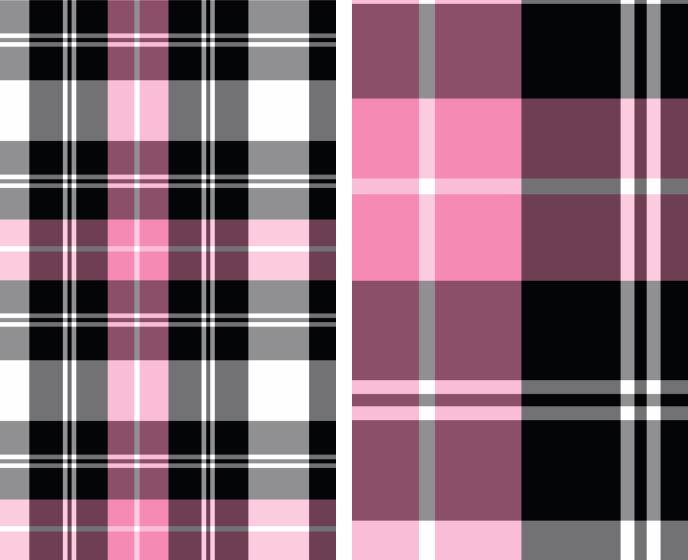
Left, the full canvas; right, a detail of the centre.
Reproduce this pattern procedurally as a Shadertoy shader.

```glsl
// Woven tartan of white, black and pink bands with fine white pinstripes.
#define REPEATS vec2(1.201, 2.0)      // setts across and down the canvas
#define PHASE vec2(0.1123, -0.2865)   // sett offset at the top left corner
#define WARP_SHARE 0.56               // how strongly the columns show over the rows
#define BAND 0.217                    // width of a white or pink band
#define STRIPE 0.0165                 // width of one pinstripe
#define PAIR_GAP 0.0311               // spacing between paired pinstripes
#define SOFTNESS 1.2                  // edge blur in pixels
#define BLACK vec3(0.015, 0.02, 0.025)
#define WHITE vec3(1.0, 0.995, 1.0)
#define PINK vec3(0.96, 0.54, 0.71)

// Smooth coverage of a stripe that wraps around the unit sett
float stripe(float t, float center, float width, float blur) {
    float d = abs(fract(t - center + 0.5) - 0.5);
    return clamp((0.5 * width - d) / blur + 0.5, 0.0, 1.0);
}

// Two thin stripes placed evenly about a center
float stripePair(float t, float center, float blur) {
    return stripe(t, center - 0.5 * PAIR_GAP, STRIPE, blur)
         + stripe(t, center + 0.5 * PAIR_GAP, STRIPE, blur);
}

// Thread colour along one sett: white, black, pink, black
vec3 threadColor(float t, float blur) {
    vec3 color = mix(BLACK, WHITE, stripe(t, 0.5 * BAND, BAND, blur));
    color = mix(color, PINK, stripe(t, 0.606, BAND, blur));

    // Pinstripes: a single in the pink band, a pair in each black band
    float lines = stripe(t, 0.602, 1.15 * STRIPE, blur)
                + stripePair(t, 0.361, blur)
                + stripePair(t, 0.8565, blur);
    return mix(color, WHITE, min(lines, 1.0));
}

void mainImage(out vec4 fragColor, in vec2 fragCoord) {
    vec2 uv = fragCoord / iResolution.xy;
    uv.y = 1.0 - uv.y;
    vec2 sett = uv * REPEATS + PHASE;
    vec2 blur = SOFTNESS * REPEATS / iResolution.xy;

    // Blend the crossing threads
    vec3 warp = threadColor(sett.x, blur.x);
    vec3 weft = threadColor(sett.y, blur.y);
    fragColor = vec4(mix(weft, warp, WARP_SHARE), 1.0);
}
```
